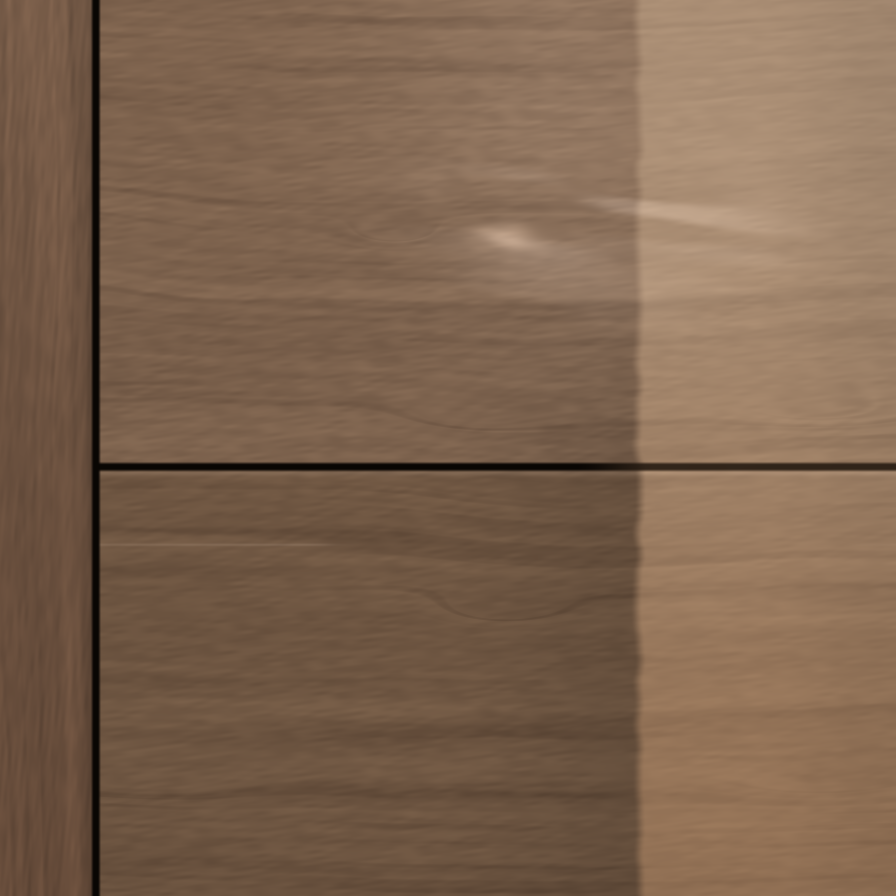
This texture is drawn by a three.js fragment shader. Its source:

```glsl
#define SEAM_X 0.107
#define SEAM_Y 0.479
#define SEAM_HALF 0.0042
#define LIGHT_EDGE 0.713
#define SOFT 0.0022
#define GRAIN_DEPTH 0.19
#define PORE_DEPTH 0.10
#define GAP_COLOR vec3(0.035, 0.022, 0.012)

varying vec2 vUv;

float hash(vec2 p) {
  return fract(sin(dot(p, vec2(127.1, 311.7))) * 43758.5453);
}

float noise(vec2 p) {
  vec2 i = floor(p);
  vec2 f = fract(p);
  f = f * f * (3.0 - 2.0 * f);
  return mix(mix(hash(i), hash(i + vec2(1.0, 0.0)), f.x),
             mix(hash(i + vec2(0.0, 1.0)), hash(i + vec2(1.0, 1.0)), f.x), f.y);
}

// Soft elliptical spot
float spot(vec2 p, vec2 center, vec2 radius) {
  vec2 d = (p - center) / radius;
  return exp(-dot(d, d));
}

// Height of the growth rings, raised where the cut meets a knot
float knots(vec2 p) {
  float h = 0.032 * spot(p, vec2(0.44, 0.737), vec2(0.060, 0.018));
  h += 0.034 * spot(p, vec2(0.535, 0.536), vec2(0.075, 0.017));
  h += 0.036 * spot(p, vec2(0.565, 0.318), vec2(0.080, 0.020));
  h += 0.032 * spot(p, vec2(0.15, 0.128), vec2(0.100, 0.020));
  h += 0.034 * spot(p, vec2(0.92, 0.540), vec2(0.090, 0.018));
  h += 0.034 * spot(p, vec2(0.92, 0.125), vec2(0.110, 0.022));
  return h;
}

// Wood fibres running along x, centred on zero
float grain(vec2 p, float rings) {
  float sway = 0.035 * (noise(p * vec2(3.0, 4.0)) - 0.5)
             + 0.007 * (noise(p * vec2(9.0, 16.0)) - 0.5);
  float v = p.y + sway + rings;
  float broad = noise(vec2(p.x * 1.5, v * 26.0));
  float bands = noise(vec2(p.x * 2.5 + 7.0, v * 75.0));
  float fine = noise(vec2(p.x * 5.0 + 3.0, v * 165.0));
  float veins = smoothstep(0.62, 0.95, noise(vec2(p.x * 2.0 + 19.0, v * 105.0)));
  return 0.30 * (broad - 0.5) + 0.45 * (bands - 0.5)
       + 0.40 * (fine - 0.5) - 0.42 * (veins - 0.15);
}

// Short slanted pores
float pores(vec2 p) {
  vec2 q = vec2(p.x + 0.9 * p.y, p.y - 0.14 * p.x);
  return noise(q * vec2(48.0, 250.0)) - 0.5;
}

float seam(float d) {
  return 1.0 - smoothstep(SEAM_HALF - SOFT, SEAM_HALF + SOFT, abs(d));
}

void main() {
  vec2 p = vUv;
  float upper = smoothstep(SEAM_Y - SOFT, SEAM_Y + SOFT, p.y);
  float onPanel = smoothstep(SEAM_X - SOFT, SEAM_X + SOFT, p.x);

  // Panels in shade
  vec3 shade = mix(vec3(0.435, 0.338, 0.258), vec3(0.475, 0.373, 0.293), upper);
  shade *= 0.97 + 0.06 * smoothstep(0.0, 1.0, p.y);
  shade *= 1.0 - 0.09 * smoothstep(0.48, 0.71, p.x) * (1.0 - smoothstep(0.45, 0.75, p.y));
  shade += vec3(0.075, 0.073, 0.070) * spot(p, vec2(0.66, 0.90), vec2(0.24, 0.28));

  // Panels in direct light
  vec3 lit = mix(vec3(0.575, 0.445, 0.335), vec3(0.665, 0.555, 0.455), smoothstep(0.05, 0.90, p.y));
  lit *= 1.0 - 0.06 * smoothstep(0.84, 1.0, p.x);
  float ripple = 0.006 * (noise(vec2(3.0, p.y * 42.0)) - 0.5);
  float light = smoothstep(-0.007, 0.007, p.x - LIGHT_EDGE + ripple);
  vec3 panel = mix(shade, lit, light);

  float contrast = mix(1.0, 0.55, light) * mix(1.0, 0.72, smoothstep(0.55, 0.95, p.y) * p.x);
  float fibre = GRAIN_DEPTH * grain(p, knots(p)) + PORE_DEPTH * pores(p);
  panel *= 1.0 + contrast * fibre * vec3(0.95, 1.05, 1.10);

  // Pale hairlines in the lower panel
  float hairline = spot(p, vec2(0.45, 0.392), vec2(0.50, 0.0016));
  panel += 0.07 * hairline * smoothstep(0.35, 0.65, noise(vec2(p.x * 7.0, 4.0)));

  // Glossy reflections, broken into streaks
  float streaks = smoothstep(0.30, 0.85, noise(vec2(p.x * 7.0, (p.y + 0.12 * p.x) * 48.0)));
  float gloss = 0.11 * spot(p, vec2(0.64, 0.755), vec2(0.13, 0.085));
  gloss += 0.07 * spot(p, vec2(0.79, 0.735), vec2(0.10, 0.055));
  panel += vec3(0.95, 0.97, 1.0) * gloss * streaks;
  vec2 tear = p - vec2(0.562, 0.738);
  tear.y += 0.14 * tear.x;
  float taper = mix(0.006, 0.015, smoothstep(-0.045, 0.025, tear.x));
  panel += vec3(0.19, 0.18, 0.17) * spot(tear, vec2(0.0), vec2(0.034, taper));

  // Upright board on the left
  vec2 q = vec2(p.y * 0.8 + 5.0, p.x + 0.018 * p.y + 2.0);
  vec3 board = mix(vec3(0.405, 0.300, 0.230), vec3(0.455, 0.350, 0.275), p.y);
  board *= 1.0 + 1.05 * (GRAIN_DEPTH * grain(q, 0.0) + PORE_DEPTH * pores(q));
  board *= 1.0 - 0.18 * smoothstep(0.085, SEAM_X, p.x);
  vec3 color = mix(board, panel, onPanel);

  // Gaps between boards, with light reaching into the right end
  float across = p.y - SEAM_Y;
  float bevel = spot(vec2(0.0, across), vec2(0.0, -0.007), vec2(1.0, 0.003));
  color += 0.05 * bevel * onPanel;
  float glint = smoothstep(0.64, 0.73, p.x);
  vec3 gap = mix(GAP_COLOR, vec3(0.20, 0.145, 0.095), glint * 0.65);
  color = mix(color, gap, seam(across) * onPanel * mix(1.0, 0.9, glint));
  color = mix(color, GAP_COLOR, seam(p.x - SEAM_X));

  gl_FragColor = vec4(color, 1.0);
}
```
